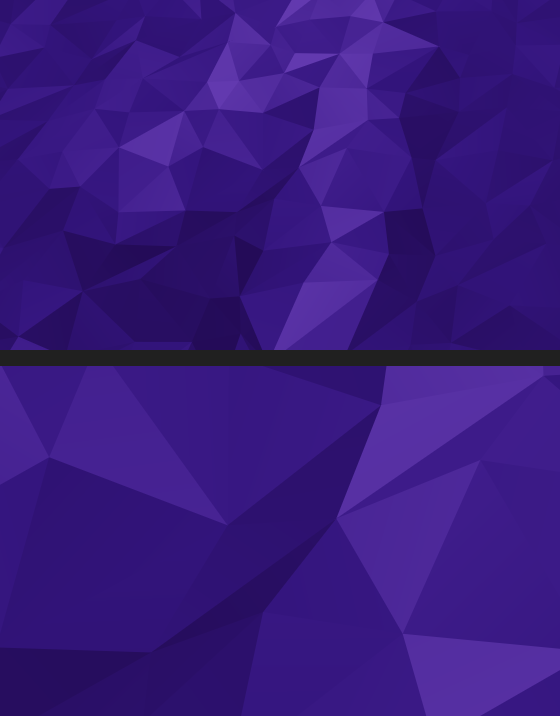
Top, the full canvas; bottom, a detail of the centre.
A WebGL 2 fragment shader for this background:

```glsl
#version 300 es
precision highp float;

uniform vec2 u_resolution;
out vec4 outColor;

const float LEAN = 0.571;      // sideways drift of the receding columns
const float RECEDE = 0.3;      // perspective shrink toward the top
const float CELL_SIZE = 0.165;
const float JITTER = 0.62;

float hash(vec2 p) {
  vec3 q = fract(p.xyx * vec3(0.1031, 0.1030, 0.0973));
  q += dot(q, q.yzx + 33.33);
  return fract((q.x + q.y) * q.z);
}

vec2 hash2(vec2 p) {
  return vec2(hash(p + 17.3), hash(p + 71.9));
}

// Perspective mapping between the canvas and a tilted plane
vec2 canvasToPlane(vec2 p, float lean, float recede) {
  return vec2(p.x - lean * p.y, p.y) / (1.0 - recede * p.y);
}

vec2 planeToCanvas(vec2 g, float lean, float recede) {
  float shrink = 1.0 / (1.0 + recede * g.y);
  return vec2(g.x + lean * g.y, g.y) * shrink;
}

vec2 meshVertex(vec2 cell, float size, float jitter) {
  vec2 g = (cell + (hash2(cell) - 0.5) * jitter) * size;
  return planeToCanvas(g, LEAN, RECEDE);
}

// Soft glow around a line segment
float glow(vec2 p, vec2 a, vec2 b, float radius) {
  vec2 ab = b - a;
  float t = clamp(dot(p - a, ab) / dot(ab, ab), 0.0, 1.0);
  float d = length(p - a - ab * t) / radius;
  return exp(-d * d);
}

// Broad light and shade over the relief
float reliefLight(vec2 p) {
  float ridge = glow(p, vec2(0.88, 0.08), vec2(1.08, 1.0), 0.115);
  float slope = glow(p, vec2(0.42, 0.54), vec2(0.85, 0.95), 0.15);
  return max(ridge, slope * 0.95);
}

float reliefShade(vec2 p) {
  float valley = glow(p, vec2(0.60, 0.02), vec2(0.84, 0.52), 0.10);
  float lee = glow(p, vec2(1.14, 0.12), vec2(1.23, 0.92), 0.09);
  float hollow = glow(p, vec2(0.20, 0.26), vec2(0.55, 0.33), 0.09);
  return max(valley, max(lee, hollow));
}

float facetTone(vec2 p, vec2 center, vec2 id) {
  float light = reliefLight(center);
  float shade = reliefShade(center) * (1.0 - light);
  float calm = smoothstep(1.05, 1.3, center.x);
  float contrast = 0.36 - 0.16 * calm + 0.14 * light;
  float tone = 0.27 + 0.13 * center.y + 0.42 * light - 0.22 * shade;
  tone += (hash(id) - 0.5) * contrast;
  // Occasional facets that catch the light
  tone += 0.32 * step(0.94, hash(id + 41.7)) * (1.0 - calm);
  // Gentle gradient inside each facet
  return tone + dot(p - center, hash2(id + 5.3) - 0.5) * 0.9;
}

vec3 palette(float tone) {
  vec3 deep = vec3(0.140, 0.045, 0.345);
  vec3 indigo = vec3(0.200, 0.080, 0.490);
  vec3 violet = vec3(0.250, 0.115, 0.550);
  vec3 lilac = vec3(0.385, 0.225, 0.685);
  vec3 color = mix(deep, indigo, clamp(tone / 0.4, 0.0, 1.0));
  color = mix(color, violet, clamp((tone - 0.4) / 0.2, 0.0, 1.0));
  return mix(color, lilac, clamp((tone - 0.6) / 0.4, 0.0, 1.0));
}

float edgeDistance(vec2 p, vec2 a, vec2 b) {
  vec2 e = b - a;
  vec2 q = p - a;
  return (e.x * q.y - e.y * q.x) / length(e);
}

// Facet colour weighted by its smooth coverage
vec4 facet(vec2 p, vec2 a, vec2 b, vec2 c, vec2 id, float pixel) {
  float d = min(edgeDistance(p, a, b), min(edgeDistance(p, b, c), edgeDistance(p, c, a)));
  float coverage = clamp(d / pixel + 0.5, 0.0, 1.0);
  if (coverage <= 0.0) return vec4(0.0);
  return vec4(palette(facetTone(p, (a + b + c) / 3.0, id)), 1.0) * coverage;
}

// A mesh cell split along a random diagonal
vec4 meshCell(vec2 p, vec2 cell, float size, float jitter, float pixel) {
  vec2 a = meshVertex(cell, size, jitter);
  vec2 b = meshVertex(cell + vec2(1.0, 0.0), size, jitter);
  vec2 c = meshVertex(cell + vec2(1.0, 1.0), size, jitter);
  vec2 d = meshVertex(cell + vec2(0.0, 1.0), size, jitter);
  vec2 other = cell + vec2(113.5, 57.5);
  if (hash(cell + 9.1) < 0.5) return facet(p, a, b, c, cell, pixel) + facet(p, a, c, d, other, pixel);
  return facet(p, a, b, d, cell, pixel) + facet(p, b, c, d, other, pixel);
}

void main() {
  vec2 p = gl_FragCoord.xy / u_resolution.y;
  float pixel = 1.0 / u_resolution.y;
  vec2 home = floor(canvasToPlane(p, LEAN, RECEDE) / CELL_SIZE);
  vec4 sum = vec4(0.0);
  for (int y = -1; y <= 1; y++)
    for (int x = -1; x <= 1; x++)
      sum += meshCell(p, home + vec2(x, y), CELL_SIZE, JITTER, pixel);
  outColor = vec4(sum.rgb / max(sum.a, 1e-4), 1.0);
}
```
